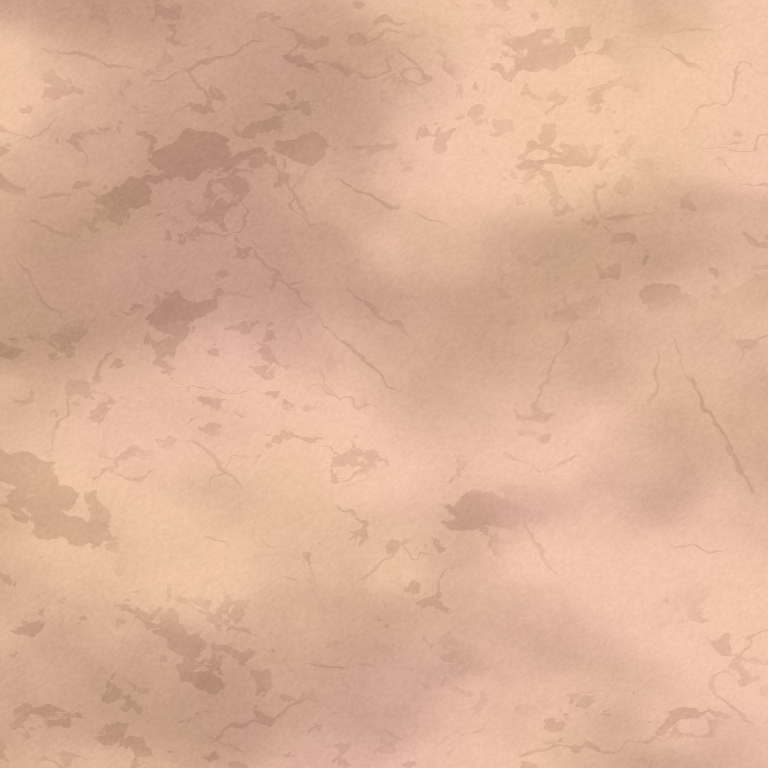
Give the GLSL for this texture, as a Shadertoy shader.

```glsl
float hash(vec2 p) {
    vec3 q = fract(p.xyx * 0.1031);
    q += dot(q, q.yzx + 33.33);
    return fract((q.x + q.y) * q.z);
}

float noise(vec2 p) {
    vec2 cell = floor(p), f = fract(p);
    f = f * f * f * (f * (f * 6.0 - 15.0) + 10.0);
    return mix(mix(hash(cell), hash(cell + vec2(1, 0)), f.x),
               mix(hash(cell + vec2(0, 1)), hash(cell + vec2(1, 1)), f.x), f.y);
}

float fbm(vec2 p, int octaves) {
    float sum = 0.0, total = 0.0, amplitude = 0.5;
    for (int i = 0; i < octaves; i++) {
        sum += amplitude * noise(p);
        total += amplitude;
        amplitude *= 0.5;
        p = mat2(1.6, 1.2, -1.2, 1.6) * p + 17.3;
    }
    return sum / total;
}

// Tapered scratches, one per occupied cell, mostly falling to the right
float scratches(vec2 uv, float cells, float seed) {
    vec2 p = uv * cells;
    float cover = 0.0;
    for (int y = -1; y <= 1; y++) {
        for (int x = -1; x <= 1; x++) {
            vec2 cell = floor(p) + vec2(x, y);
            vec2 id = cell + seed;
            vec2 center = cell + 0.25 + 0.5 * vec2(hash(id), hash(id + 41.7));
            float angle = -0.4 + 1.5 * (hash(id + 83.1) - 0.5);
            angle += 1.5 * step(0.85, hash(id + 12.9));
            vec2 along = vec2(cos(angle), sin(angle));
            vec2 d = (p - center) / cells;
            float halfLength = mix(0.2, 0.65, hash(id + 57.3)) / cells;
            float t = dot(d, along) / halfLength;
            float across = abs(dot(d, vec2(-along.y, along.x)));
            float width = 0.0026 * (1.0 - t * t);
            float line = 1.0 - smoothstep(width - 0.0012, width + 0.0012, across);
            line *= 1.0 - smoothstep(0.75, 1.0, abs(t));
            cover = max(cover, line * step(0.5, hash(id + 29.6)));
        }
    }
    return cover;
}

void mainImage(out vec4 fragColor, in vec2 fragCoord) {
    vec2 uv = fragCoord / iResolution.xy;

    // Soft wide clouds with a slight tint drift
    vec2 drift = vec2(noise(uv * 3.0 + 5.0), noise(uv * 3.0 + 31.0)) - 0.5;
    float clouds = fbm(uv * vec2(2.3, 4.2) + drift * 0.6 + 8.4, 3);
    clouds += 0.16 * (fbm(uv * vec2(14, 18) + 63.0, 4) - 0.5);
    vec3 color = mix(vec3(0.765, 0.605, 0.525), vec3(0.95, 0.775, 0.675),
                     smoothstep(0.16, 0.74, clouds));
    color += (fbm(uv * vec2(2.5, 3.5) + 47.0, 3) - 0.5) * vec3(0.01, -0.03, 0.07);

    // Ragged blotches, specks and wandering veins in worn patches
    vec2 rough = vec2(fbm(uv * 34.0, 3), fbm(uv * 34.0 + 71.0, 3)) - 0.5;
    vec2 p = uv + rough * 0.024;
    float worn = smoothstep(0.38, 0.62, fbm(uv * vec2(4, 6) + 22.0, 3));
    float blotches = smoothstep(0.69, 0.715, fbm(p * vec2(8, 15) + 3.0, 5));
    float specks = smoothstep(0.66, 0.70, fbm(p * vec2(32, 42) + 90.0, 4));
    float veinField = abs(fbm(p * vec2(6, 9) + 54.0, 4) - 0.5);
    float veins = 1.0 - smoothstep(0.006, 0.016, veinField);
    veins *= smoothstep(0.52, 0.66, fbm(uv * 11.0 + 19.0, 3));
    float stain = max(max(blotches, specks * 0.8) * worn, veins * 0.7);

    // Broken scratches at two sizes
    float lines = max(scratches(p, 5.0, 11.0), 0.8 * scratches(p, 9.0, 67.0));
    lines *= smoothstep(0.38, 0.58, fbm(uv * 15.0 + 37.0, 3));
    stain = max(stain, lines * 0.85);
    color *= 1.0 - stain * vec3(0.085, 0.105, 0.115);

    // Fine diagonal paper grain
    vec2 grainUv = mat2(0.8, -0.6, 0.6, 0.8) * uv;
    float grain = 0.6 * noise(grainUv * vec2(190, 300)) + 0.4 * noise(uv * 410.0 + 13.0);
    color += (grain - 0.5) * 0.045;

    fragColor = vec4(color, 1.0);
}
```
